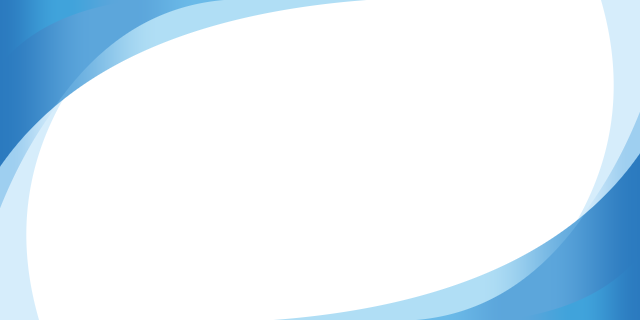
Write a Shadertoy shader that draws this background.

```glsl
#define DEEP_BLUE   vec3(0.17, 0.48, 0.75)
#define BRIGHT_BLUE vec3(0.25, 0.64, 0.86)
#define MID_BLUE    vec3(0.36, 0.65, 0.86)
#define SKY_BLUE    vec3(0.42, 0.73, 0.91)
#define LIGHT_BLUE  vec3(0.69, 0.87, 0.96)
#define SLIVER_BLUE vec3(0.62, 0.81, 0.94)
#define PALE_BLUE   vec3(0.84, 0.93, 0.985)
#define PAPER       vec3(1.0)

float cross2(vec2 u, vec2 v) {
    return u.x * v.y - u.y * v.x;
}

// Smooth coverage of the control-point side of a quadratic Bezier curve,
// using its implicit form b^2 = 4ac in barycentric coordinates.
float outsideCurve(vec2 p, vec2 start, vec2 control, vec2 end) {
    vec2 toControl = control - start;
    vec2 toEnd = end - start;
    float area = cross2(toControl, toEnd);

    float b = cross2(p - start, toEnd) / area;
    float c = cross2(toControl, p - start) / area;
    float a = 1.0 - b - c;

    vec2 gradB = vec2(toEnd.y, -toEnd.x) / area;
    vec2 gradC = vec2(-toControl.y, toControl.x) / area;
    vec2 gradA = -gradB - gradC;
    vec2 slope = 2.0 * b * gradB - 4.0 * (a * gradC + c * gradA);

    float signedDist = (b * b - 4.0 * a * c) / max(length(slope), 1e-4);
    float coverage = clamp(0.5 + signedDist * iResolution.y, 0.0, 1.0);
    return coverage * step(p.x, end.x);
}

void mainImage(out vec4 fragColor, in vec2 fragCoord) {
    // Units of canvas height, measured down from the top left
    vec2 size = vec2(iResolution.x / iResolution.y, 1.0);
    vec2 p = fragCoord / iResolution.y;
    p.y = 1.0 - p.y;

    // Half-turn symmetry about the centre
    if (dot(p - 0.5 * size, vec2(1.0)) > 0.0) p = size - p;

    // Horizontal gradients of the ribbons
    vec3 corner = mix(DEEP_BLUE, BRIGHT_BLUE, smoothstep(0.0, 0.19, p.x));
    corner = mix(corner, MID_BLUE, smoothstep(0.2, 0.38, p.x));
    vec3 middle = mix(DEEP_BLUE, MID_BLUE, smoothstep(0.0, 0.29, p.x));
    middle = mix(middle, SKY_BLUE, smoothstep(0.42, 0.62, p.x));
    vec3 inner = mix(MID_BLUE, LIGHT_BLUE, smoothstep(0.15, 0.5, p.x));
    vec3 sliver = mix(SLIVER_BLUE, PALE_BLUE, smoothstep(0.03, 0.2, p.x));

    // Ribbons inside the large sweep, from the inner one to the corner
    vec3 sweep = mix(inner, middle,
        outsideCurve(p, vec2(0.182, 0.318), vec2(0.391, 0.026), vec2(0.7, 0.0)));
    sweep = mix(sweep, corner,
        outsideCurve(p, vec2(0.0, 0.203), vec2(0.135, 0.036), vec2(0.43, 0.0)));

    // Pale side panel, thin sliver, then the large sweep on top
    vec3 color = mix(PAPER, PALE_BLUE,
        outsideCurve(p, vec2(0.122, 1.0), vec2(0.013, 0.625), vec2(0.203, 0.3)));
    color = mix(color, sliver,
        outsideCurve(p, vec2(0.0, 0.651), vec2(0.083, 0.443), vec2(0.208, 0.292)));
    color = mix(color, sweep,
        outsideCurve(p, vec2(0.0, 0.521), vec2(0.318, 0.0625), vec2(1.146, 0.0)));

    fragColor = vec4(color, 1.0);
}
```
